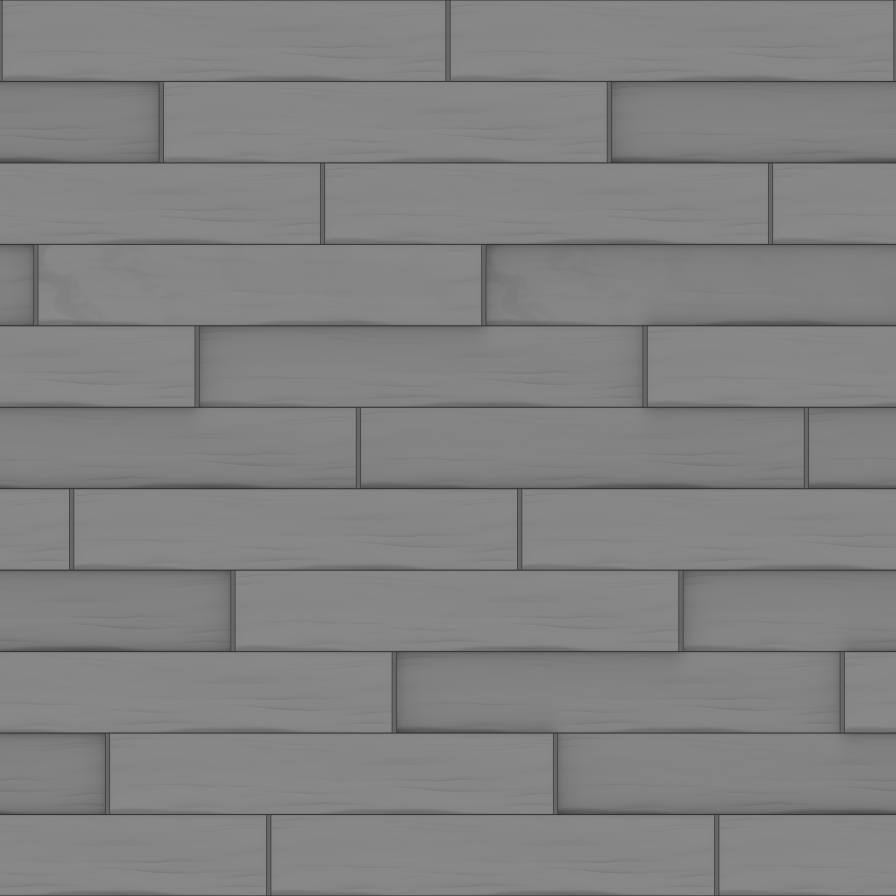
This texture is drawn by a WebGL 2 fragment shader. Its source:

```glsl
#version 300 es
precision highp float;
// Grey wooden planks in eleven staggered rows, two planks to a row.
// Each plank shares a grain of cellular streaks bent by layered sines;
// sunken planks receive soft contact shade from their raised neighbours.
uniform vec2 u_resolution;
out vec4 outColor;

const float ROWS = 11.0;
const float COLUMNS = 2.0;
const float STAGGER = 0.36;        // shift of each row, in plank lengths
const float STAINED_ROW = 3.0;
const int SUNKEN_PLANKS = 0x58E48; // one bit per plank, row by row

const vec3 WOOD = vec3(0.53);
const vec3 GROOVE = vec3(0.4);
const vec3 SEAM = vec3(0.18);

vec2 hash2(vec2 p) {
  vec3 q = fract(p.xyx * vec3(0.1031, 0.1030, 0.0973));
  q += dot(q, q.yzx + 33.33);
  return fract((q.xx + q.yz) * q.zy);
}

// Sum of bent sine waves, roughly -1 to 1.
float layeredSines(vec2 p) {
  float sum = 0.0;
  float gain = 0.5;
  for (int i = 0; i < 4; i++) {
    sum += gain * sin(p.x + 1.7 * sin(p.y + float(i)));
    p = mat2(1.5, 1.1, -1.1, 1.5) * p + 2.3;
    gain *= 0.55;
  }
  return sum;
}

// Tapered streaks, one per cell, crisp below and fading above.
float streaks(vec2 p, float seed, float aa) {
  vec2 cell = floor(p);
  float sum = 0.0;
  for (int j = -1; j <= 1; j++) {
    for (int i = -1; i <= 1; i++) {
      vec2 id = cell + vec2(i, j);
      vec2 rnd = hash2(id + seed);
      vec2 d = p - id - rnd;
      d.y = -d.y;
      float taper = smoothstep(0.35 + 0.6 * rnd.y, 0.0, abs(d.x));
      float fade = exp(-max(d.y, 0.0) * mix(3.0, 8.0, rnd.y));
      float crisp = smoothstep(-aa, aa, d.y);
      sum += taper * fade * crisp * rnd.x * rnd.x * smoothstep(1.0, 0.6, d.y);
    }
  }
  return sum;
}

float plankHeight(float row, float column) {
  int bit = int(mod(row, ROWS) * COLUMNS + mod(column, COLUMNS));
  return 1.0 - float((SUNKEN_PLANKS >> bit) & 1);
}

// Height of a row at x, eased across its joints.
float rowHeight(float row, float x) {
  float along = x * COLUMNS - mod(row, ROWS) * STAGGER - 0.5;
  float column = floor(along);
  return mix(plankHeight(row, column), plankHeight(row, column + 1.0),
             smoothstep(0.47, 0.53, along - column));
}

float contactShade(float rise, float dist) {
  return max(rise, 0.0) * (0.06 * exp(-dist / 0.016) + 0.05 * exp(-dist / 0.004));
}

float lineMask(float dist, float halfWidth, float aa) {
  return 1.0 - smoothstep(halfWidth - aa, halfWidth + aa, dist);
}

// Brightness change from grain; p runs 0 to 1 along and down the plank.
float woodGrain(vec2 p, float stained, float aa) {
  float bend = layeredSines(vec2(p.x * 5.0, p.y * 4.0));
  vec2 q = vec2(p.x * 4.0, p.y * 7.0 + 0.6 * bend);
  float tone = -0.065 * streaks(q, 7.0 + 20.0 * stained, aa * 77.0);
  tone -= 0.02 * streaks(q * vec2(1.5, 2.4), 41.0, aa * 185.0);
  tone *= 1.0 - 0.6 * stained;
  tone += 0.007 * layeredSines(vec2(p.y * 9.0 + bend, p.x * 3.0));
  // Thin split fibres hugging the lower edge
  float rim = 0.03 + 0.035 * sin(p.x * 11.0 + 0.8) + 0.008 * sin(p.x * 37.0);
  tone -= 0.07 * smoothstep(rim + 0.03, rim - 0.03, 1.0 - p.y);
  // Soft blotches gathered toward the left end
  float blotch = layeredSines(vec2(p.x * 30.0, p.y * 6.0) + bend);
  float leftEnd = exp(-p.x * 6.0) + 0.15;
  return tone - 0.03 * stained * leftEnd * smoothstep(-0.1, 0.7, blotch);
}

void main() {
  vec2 uv = gl_FragCoord.xy / u_resolution;
  float aa = 0.6 / min(u_resolution.x, u_resolution.y);

  // Plank layout, counted from the top
  float down = (1.0 - uv.y) * ROWS;
  float row = floor(down);
  float along = uv.x * COLUMNS - row * STAGGER;
  float column = floor(along);
  vec2 p = vec2(along - column, down - row);
  vec2 near = p / vec2(COLUMNS, ROWS);
  vec2 far = (1.0 - p) / vec2(COLUMNS, ROWS);
  vec2 edge = min(near, far);

  // Wood and shade
  float height = plankHeight(row, column);
  float tone = woodGrain(p, float(row == STAINED_ROW), aa) - 0.008 * (1.0 - height);
  tone -= contactShade(rowHeight(row - 1.0, uv.x) - height, near.y);
  tone -= contactShade(rowHeight(row + 1.0, uv.x) - height, far.y);
  tone -= contactShade(plankHeight(row, column + 1.0) - height, edge.x);
  tone -= 0.025 * exp(-min(edge.x, edge.y) / 0.003);
  vec3 color = WOOD + tone;

  // Grooved end joints with dark lips, then thin row seams
  color = mix(color, GROOVE, lineMask(edge.x, 0.0027, aa));
  color = mix(color, SEAM, 0.65 * lineMask(abs(edge.x - 0.0024), 0.0005, aa));
  color = mix(color, SEAM, 0.9 * lineMask(edge.y, 0.0006, aa));
  outColor = vec4(color, 1.0);
}
```
